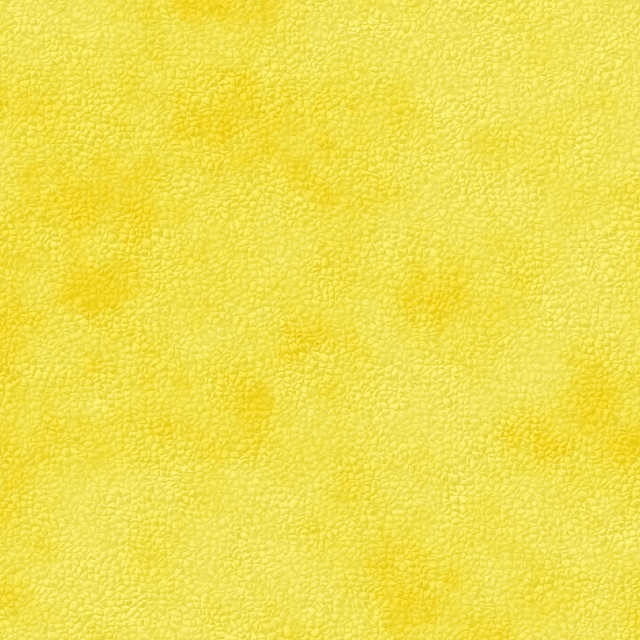
This texture is drawn by a WebGL 1 fragment shader. Its source:

```glsl
precision highp float;
// Yellow pebbled leather with soft, cloudy mottling in amber and pale lemon.
uniform vec2 u_resolution;

float hash(vec2 p) {
  vec3 q = fract(vec3(p.xyx) * 0.1031);
  q += dot(q, q.yzx + 33.33);
  return fract((q.x + q.y) * q.z);
}

vec2 hash2(vec2 p) {
  return vec2(hash(p), hash(p + 71.7));
}

float noise(vec2 p) {
  vec2 i = floor(p), f = fract(p);
  f = f * f * (3.0 - 2.0 * f);
  return mix(mix(hash(i), hash(i + vec2(1.0, 0.0)), f.x),
             mix(hash(i + vec2(0.0, 1.0)), hash(i + 1.0), f.x), f.y);
}

float fbm(vec2 p) {
  float sum = 0.0, amp = 0.5;
  for (int i = 0; i < 5; i++) {
    sum += amp * noise(p);
    p = mat2(1.6, 1.2, -1.2, 1.6) * p + 13.1;
    amp *= 0.6;
  }
  return sum / 1.15;
}

// Rounded pebbles: height rises from the creases between cells
float pebbleHeight(vec2 p) {
  vec2 cell = floor(p), f = fract(p);
  float nearest = 8.0, second = 8.0;
  for (int y = -1; y <= 1; y++) {
    for (int x = -1; x <= 1; x++) {
      vec2 o = vec2(float(x), float(y));
      float d = length(o + 0.05 + 0.9 * hash2(cell + o) - f);
      second = min(second, max(nearest, d));
      nearest = min(nearest, d);
    }
  }
  return smoothstep(0.0, 0.6, second - nearest) - 0.4 * nearest;
}

// Slightly bent coordinates vary the pebbles without stretching them
vec2 grainSpace(vec2 uv) {
  vec2 bend = vec2(noise(uv * 30.0), noise(uv * 30.0 + 50.0)) - 0.5;
  vec2 ripple = vec2(noise(uv * 170.0 + 3.0), noise(uv * 170.0 + 80.0)) - 0.5;
  return uv * vec2(88.0, 98.0) + bend * 0.9 + ripple * 0.5 + 20.0;
}

void main() {
  vec2 uv = gl_FragCoord.xy / min(u_resolution.x, u_resolution.y);

  // Cloudy dye with smaller amber stains
  float cloud = fbm(uv * 5.0 + 7.3);
  float stain = fbm(uv * 13.0 + 31.0);
  float tone = 0.55 * cloud + 0.45 * stain;
  vec3 amber = vec3(0.945, 0.835, 0.14);
  vec3 yellow = vec3(0.94, 0.878, 0.285);
  vec3 lemon = vec3(0.945, 0.893, 0.36);
  vec3 color = mix(amber, yellow, smoothstep(0.28, 0.48, tone));
  color = mix(color, lemon, smoothstep(0.45, 0.63, tone));

  // Relief lit from the upper left
  vec2 p = grainSpace(uv);
  vec2 toLight = vec2(-0.10, 0.13);
  float high = pebbleHeight(p - toLight);
  float low = pebbleHeight(p + toLight);
  float slope = clamp(high - low, -0.6, 0.6);
  float crease = 0.5 * (high + low) - 0.25;
  float strength = 0.6 + 0.8 * noise(uv * 24.0 + 5.0);
  color += strength * slope * vec3(0.062, 0.07, 0.115);
  color += crease * vec3(0.016, 0.018, 0.03);

  // Fine tooth and speckle of the surface
  float tooth = noise(uv * 310.0) + noise(uv * 170.0 + 9.0) - 1.0;
  color += tooth * vec3(0.028, 0.032, 0.068);

  gl_FragColor = vec4(clamp(color, 0.0, 1.0), 1.0);
}
```
